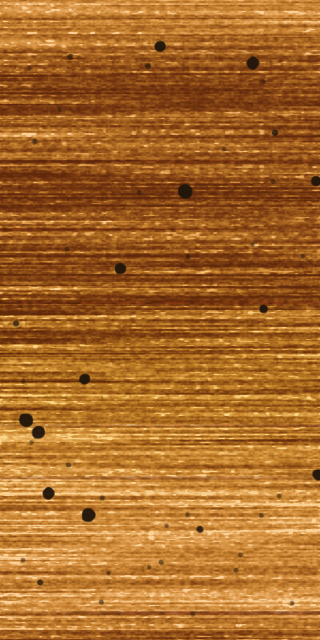
This texture is drawn by a WebGL 2 fragment shader. Its source:

```glsl
#version 300 es
precision highp float;
// Brushed bronze: a slow light-to-dark profile up the plate, overlaid with
// fine, long horizontal brush lines broken by short bright grains, a few
// deep red grooves and scattered round dark pits.
uniform vec2 u_resolution;
out vec4 fragColor;

float hash(vec2 p) {
    vec3 q = fract(vec3(p.xyx) * 0.1031);
    q += dot(q, q.yzx + 33.33);
    return fract((q.x + q.y) * q.z);
}

float noise(vec2 p) {
    vec2 cell = floor(p), f = fract(p);
    f = f * f * (3.0 - 2.0 * f);
    float low = mix(hash(cell), hash(cell + vec2(1, 0)), f.x);
    float high = mix(hash(cell + vec2(0, 1)), hash(cell + vec2(1, 1)), f.x);
    return mix(low, high, f.y);
}

// Bronze ramp; one unit of tone per colour step.
vec3 bronze(float tone) {
    vec3 c = mix(vec3(0.38, 0.16, 0.045), vec3(0.49, 0.24, 0.07), clamp(tone, 0.0, 1.0));
    c = mix(c, vec3(0.64, 0.38, 0.12), clamp(tone - 1.0, 0.0, 1.0));
    c = mix(c, vec3(0.79, 0.52, 0.20), clamp(tone - 2.0, 0.0, 1.0));
    c = mix(c, vec3(0.90, 0.65, 0.36), clamp(tone - 3.0, 0.0, 1.0));
    return mix(c, vec3(0.98, 0.82, 0.60), clamp(tone - 4.0, 0.0, 1.0));
}

// Broad lighting, v running from 0 at the bottom to 1 at the top.
float lighting(float v) {
    float tone = 2.3 + 0.95 * cos(6.2832 * (v - 0.13));
    tone += 0.7 * smoothstep(0.90, 1.0, v) - 1.0 * smoothstep(0.05, 0.0, v);
    return tone - 0.8 * exp(-pow((v - 0.87) / 0.05, 2.0));
}

void main() {
    vec2 p = gl_FragCoord.xy / u_resolution.x;
    float height = u_resolution.y / u_resolution.x;
    float v = p.y / height;
    float pixel = 1.0 / u_resolution.x;

    // Brush lines at three widths, nearly constant along their length.
    float y = p.y + 0.001 * noise(vec2(p.x * 2.0, 7.0));
    float fine = noise(vec2(p.x * 1.6, y * 165.0)) - 0.5;
    float medium = noise(vec2(p.x * 0.8 + 40.0, y * 85.0)) - 0.5;
    float broad = noise(vec2(p.x * 0.5 + 80.0, y * 24.0)) - 0.5;
    float relief = 0.85 + 0.35 * exp(-pow((v - 0.38) / 0.2, 2.0));
    float tone = lighting(v) + relief * (2.1 * fine + 1.6 * medium) + 0.9 * broad;

    // Metal grain and short glints, strongest on the raised lines.
    float grain = noise(vec2(p.x * 65.0 + 9.0, y * 170.0)) - 0.5;
    float speckle = noise(vec2(p.x * 150.0, y * 180.0 + 31.0)) - 0.5;
    tone += 1.3 * grain + 0.8 * speckle;
    float glint = smoothstep(0.62, 0.9, noise(vec2(p.x * 55.0 + 60.0, y * 165.0)));
    tone += 1.7 * glint * smoothstep(-0.2, 0.3, fine + 0.5 * medium);

    // Thin dark scratches and a few long polished lines.
    float scratch = noise(vec2(p.x * 0.9 + 120.0, y * 120.0));
    tone -= 1.0 * smoothstep(0.78, 0.94, scratch);
    tone += 1.2 * smoothstep(0.22, 0.06, scratch);
    vec3 color = bronze(tone);

    // Yellower metal in the lower middle.
    float yellow = exp(-pow((v - 0.40) / 0.15, 2.0));
    color *= mix(vec3(1.0), vec3(0.99, 1.02, 0.86), yellow);

    // Deep red grooves.
    for (int i = 0; i < 7; i++) {
        float id = float(i);
        float center = height * (id + 0.2 + 0.6 * hash(vec2(id, 3.7))) / 7.0;
        float halfWidth = mix(0.003, 0.010, pow(hash(vec2(id, 8.1)), 2.0));
        float groove = 1.0 - smoothstep(0.4, 1.3, abs(y - center) / halfWidth);
        groove *= 0.2 + 0.6 * noise(vec2(p.x * 2.0, id * 5.0));
        color = mix(color, vec3(0.43, 0.17, 0.05) * (1.0 + 0.7 * grain), groove);
    }

    // Round pits: many faint small ones, few large black ones.
    for (int i = 0; i < 46; i++) {
        float id = float(i) + 1.0;
        vec2 center = vec2(hash(vec2(id, 11.3)), height * hash(vec2(id, 27.9)));
        float size = pow(hash(vec2(id, 51.7)), 6.0);
        float radius = mix(0.007, 0.026, size);
        vec2 d = p - center;
        float rim = radius * (0.9 + 0.2 * noise(d / radius * 1.5 + id * 9.0));
        float pit = 1.0 - smoothstep(-pixel, pixel, length(d) - rim);
        float depth = mix(0.5, 0.95, smoothstep(0.0, 0.25, size));
        color = mix(color, vec3(0.12, 0.08, 0.04), pit * depth);
    }

    fragColor = vec4(color, 1.0);
}
```
